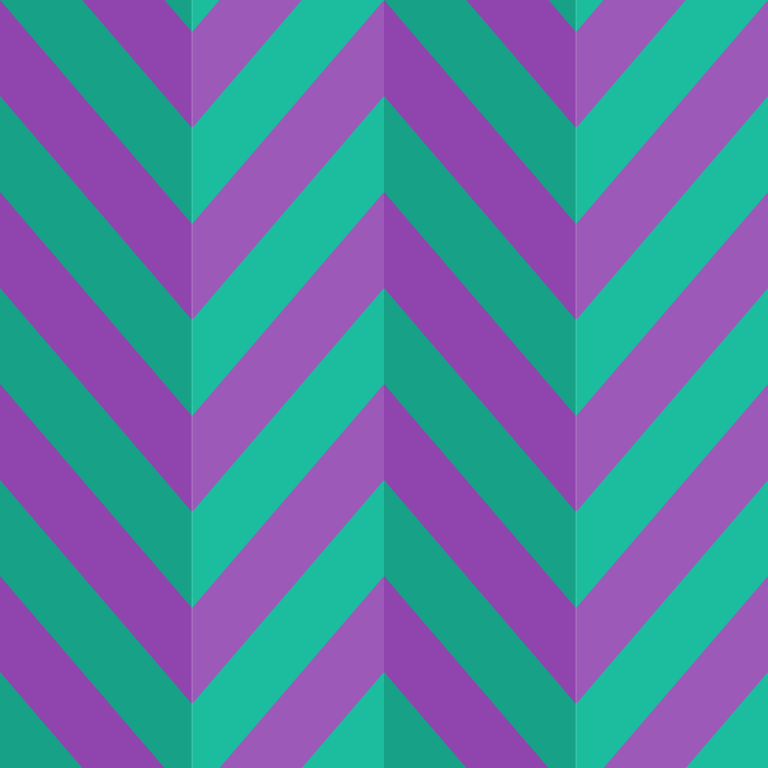
Reproduce this pattern procedurally as a three.js fragment shader.

```glsl
#define FOLDS 2.0
#define ROWS 4.0
#define FOLD_DROP 0.29167
#define CREASE_WIDTH 0.002
#define CREASE_GLOW 0.14
#define LIT_GREEN vec3(0.11, 0.74, 0.62)
#define LIT_PURPLE vec3(0.61, 0.35, 0.72)
#define SHADE_GREEN vec3(0.09, 0.63, 0.53)
#define SHADE_PURPLE vec3(0.56, 0.27, 0.68)

varying vec2 vUv;

// Smoothed square wave: 1 over the first half of each period, 0 over the second
float squareWave(float phase, float blur) {
  float edge = 0.25 - abs(fract(phase + 0.25) - 0.5);
  return smoothstep(-blur, blur, edge);
}

void main() {
  vec2 pixel = fwidth(vUv);

  // Vertical folds: 0 on each ridge, 1 in each valley
  float foldPhase = vUv.x * FOLDS;
  float depth = 1.0 - abs(2.0 * fract(foldPhase) - 1.0);
  float shaded = squareWave(foldPhase, 0.5 * pixel.x * FOLDS);

  // Stripes slide down the slopes of the folds
  float stripePhase = (vUv.y + depth * FOLD_DROP) * ROWS;
  float stripeBlur = ROWS * length(vec2(2.0 * FOLDS * FOLD_DROP * pixel.x, pixel.y));
  float green = squareWave(stripePhase, 0.6 * stripeBlur);

  vec3 lit = mix(LIT_PURPLE, LIT_GREEN, green);
  vec3 shade = mix(SHADE_PURPLE, SHADE_GREEN, green);
  vec3 color = mix(lit, shade, shaded);

  // Faint highlight along the valley creases
  float valleyDistance = (1.0 - depth) * 0.5 / FOLDS;
  float halfCrease = 0.5 * CREASE_WIDTH;
  float crease = 1.0 - smoothstep(halfCrease - 0.5 * pixel.x, halfCrease + 0.5 * pixel.x, valleyDistance);
  color = mix(color, vec3(1.0), crease * CREASE_GLOW);

  gl_FragColor = vec4(color, 1.0);
}
```
